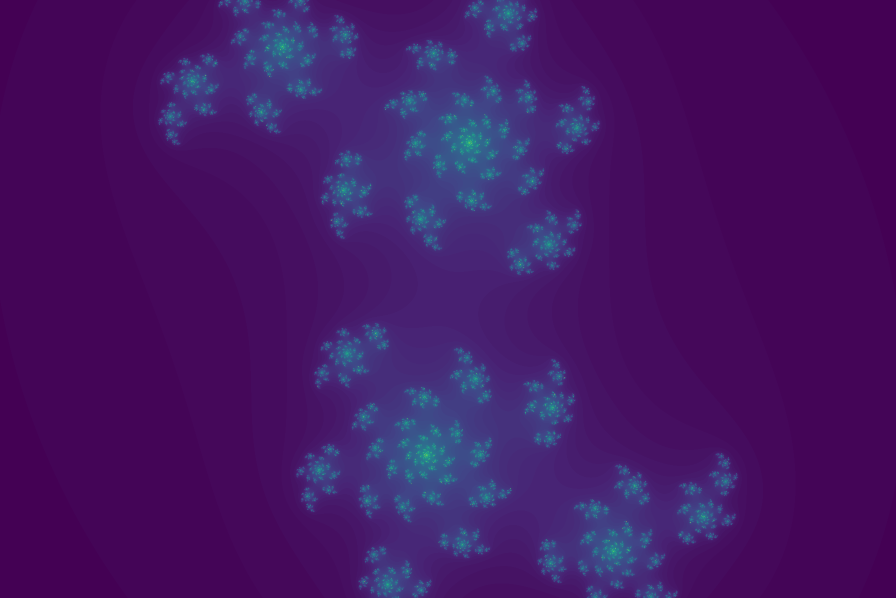
This background is drawn by a Shadertoy shader. Its source:

```glsl
const vec2 SEED = vec2(0.36, 0.46);
const float VIEW_WIDTH = 3.1;
const float BAILOUT = 2.8;
const int MAX_STEPS = 100;
const int SAMPLES = 2;

// Colour ramp from violet through teal to yellow
const vec3 RAMP[11] = vec3[11](
    vec3(0.267, 0.005, 0.329), vec3(0.283, 0.141, 0.458),
    vec3(0.254, 0.265, 0.530), vec3(0.207, 0.372, 0.553),
    vec3(0.164, 0.471, 0.558), vec3(0.128, 0.567, 0.551),
    vec3(0.135, 0.659, 0.518), vec3(0.267, 0.749, 0.441),
    vec3(0.478, 0.821, 0.318), vec3(0.741, 0.873, 0.150),
    vec3(0.993, 0.906, 0.144));

vec3 rampColor(float t) {
    float x = clamp(t, 0.0, 1.0) * 10.0;
    int i = min(int(x), 9);
    return mix(RAMP[i], RAMP[i + 1], x - float(i));
}

vec2 complexSquare(vec2 z) {
    return vec2(z.x * z.x - z.y * z.y, 2.0 * z.x * z.y);
}

// Share of the step budget used before the orbit of z escapes
float escapeTime(vec2 z, vec2 seed, float radius) {
    int steps = 0;
    for (int i = 0; i < MAX_STEPS; i++) {
        z = complexSquare(z) + seed;
        if (dot(z, z) > radius * radius) break;
        steps++;
    }
    return float(steps) / float(MAX_STEPS);
}

vec2 toPlane(vec2 pixel, vec2 size, float width) {
    return (pixel - 0.5 * size) / size.x * width;
}

void mainImage(out vec4 fragColor, in vec2 fragCoord) {
    // Average a small grid of samples to smooth the edges
    vec3 color = vec3(0.0);
    for (int j = 0; j < SAMPLES; j++) {
        for (int i = 0; i < SAMPLES; i++) {
            vec2 jitter = (vec2(i, j) + 0.5) / float(SAMPLES) - 0.5;
            vec2 z = toPlane(fragCoord + jitter, iResolution.xy, VIEW_WIDTH);
            color += rampColor(escapeTime(z, SEED, BAILOUT));
        }
    }
    fragColor = vec4(color / float(SAMPLES * SAMPLES), 1.0);
}
```
